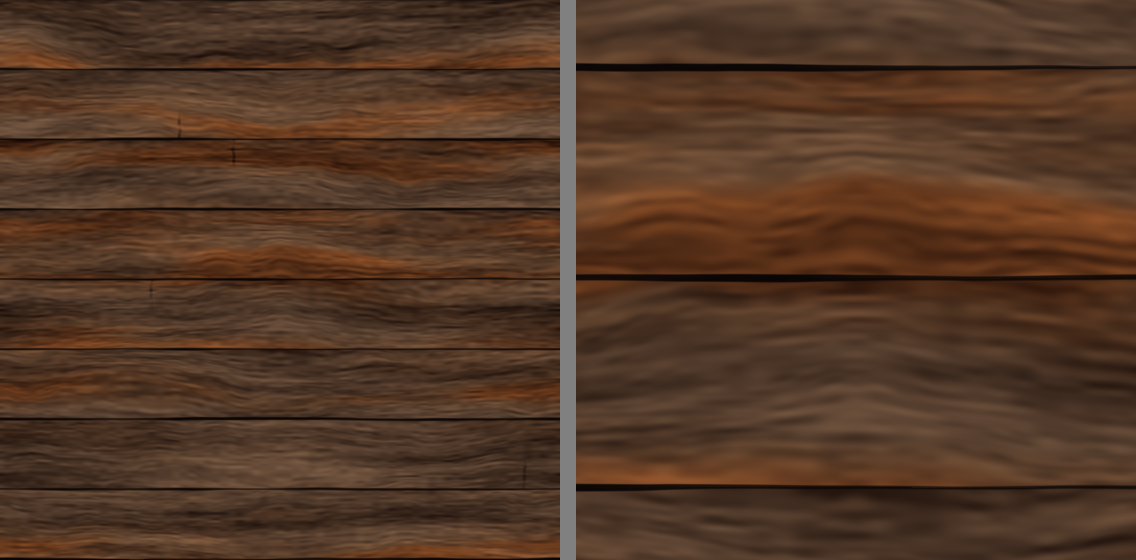
Left, the full canvas; right, a detail of the centre.
Reproduce this texture procedurally as a Shadertoy shader.

```glsl
// Eight dark walnut planks stacked vertically, with wavy grain, warm streaks and thin black seams.

const float PLANKS = 8.0;
const vec3 DARK_WOOD = vec3(0.12, 0.065, 0.04);
const vec3 LIGHT_WOOD = vec3(0.46, 0.325, 0.225);
const vec3 SEAM_COLOR = vec3(0.035, 0.02, 0.018);
const vec3 ORANGE_TINT = vec3(1.22, 0.94, 0.62);
const vec3 GREY_TINT = vec3(0.95, 1.0, 1.08);

float hash(vec2 p) {
    vec3 q = fract(vec3(p.xyx) * 0.1031);
    q += dot(q, q.yzx + 33.33);
    return fract((q.x + q.y) * q.z);
}

// Value noise on a grid of scale.x by scale.y cells; it repeats across the canvas width.
float noise(vec2 uv, vec2 scale, float seed) {
    vec2 p = uv * scale;
    vec2 cell = floor(p);
    vec2 f = p - cell;
    f = f * f * (3.0 - 2.0 * f);
    float left = mod(cell.x, scale.x);
    float right = mod(cell.x + 1.0, scale.x);
    float y = cell.y + seed * 17.0;
    float low = mix(hash(vec2(left, y)), hash(vec2(right, y)), f.x);
    float high = mix(hash(vec2(left, y + 1.0)), hash(vec2(right, y + 1.0)), f.x);
    return mix(low, high, f.y);
}

float fbm(vec2 uv, vec2 scale, float seed) {
    float sum = 0.0;
    float amplitude = 0.533;
    for (int i = 0; i < 4; i++) {
        sum += amplitude * noise(uv, scale, seed + float(i) * 5.0);
        scale *= 2.0;
        amplitude *= 0.5;
    }
    return sum;
}

// Bends the straight grain into shallow waves.
vec2 bendGrain(vec2 uv, float seed) {
    float slow = noise(uv, vec2(4.0, 9.0), seed) - 0.5;
    float quick = noise(uv, vec2(18.0, 30.0), seed + 3.0) - 0.5;
    return uv + vec2(0.0, 0.035 * slow + 0.009 * quick);
}

// Brightness of the wood: broad bands, long streaks and fine embossed fibres.
float grainTone(vec2 uv, float seed) {
    float bands = fbm(uv, vec2(2.0, 24.0), seed) - 0.5;
    float streaks = noise(uv, vec2(6.0, 85.0), seed + 40.0) - 0.5;
    float fibres = noise(uv, vec2(26.0, 190.0), seed + 60.0) - 0.5;
    float relief = noise(uv + vec2(0.0, 0.003), vec2(26.0, 190.0), seed + 60.0) - 0.5;
    float pores = noise(uv, vec2(70.0, 260.0), seed + 80.0) - 0.5;
    return 0.57 + 1.05 * bands + 0.3 * streaks + 0.42 * fibres - 0.2 * relief + 0.22 * pores;
}

// Faint upright scar near the lower or upper edge of some planks.
float scar(vec2 uv, float across, float row) {
    float center = hash(vec2(row, 71.0));
    float wobble = 0.004 * (noise(uv, vec2(8.0, 90.0), 90.0) - 0.5);
    float offset = abs(uv.x - center + wobble);
    float line = 1.0 - smoothstep(0.001, 0.0045, offset);
    float edge = hash(vec2(row, 83.0)) < 0.4 ? across : 1.0 - across;
    float extent = 1.0 - smoothstep(0.3, 0.45, edge);
    float present = step(0.35, hash(vec2(row, 97.0)));
    float broken = noise(uv, vec2(60.0, 110.0), 95.0);
    return line * extent * present * broken;
}

void mainImage(out vec4 fragColor, in vec2 fragCoord) {
    vec2 uv = fragCoord / iResolution.xy;
    float pixel = 1.0 / iResolution.y;

    // Plank layout, with slightly uneven edges.
    float wobble = 0.003 * (fbm(uv, vec2(7.0, 4.0), 11.0) - 0.5);
    float height = (uv.y - 0.0015 + wobble) * PLANKS;
    float row = mod(floor(height), PLANKS);
    float across = fract(height);
    float below = across / PLANKS;
    float above = (1.0 - across) / PLANKS;

    // Grain, with a different pattern and brightness on each plank.
    float seed = 1.0 + row * 13.0;
    vec2 grain = bendGrain(uv, seed);
    float tone = grainTone(grain, seed);
    tone += 0.08 * (hash(vec2(row, 5.0)) - 0.5);
    tone += 0.1 * exp(-below / 0.018);
    tone -= 0.22 * exp(-above / 0.008);
    tone -= 0.45 * scar(uv, across, row);
    vec3 color = mix(DARK_WOOD, LIGHT_WOOD, clamp(tone, -0.1, 1.12));

    // Orange and grey stains that follow the grain.
    float warmth = fbm(grain, vec2(2.0, 17.0), seed + 130.0);
    color *= mix(GREY_TINT, vec3(1.0), smoothstep(0.35, 0.55, warmth));
    color *= mix(vec3(1.0), ORANGE_TINT, 0.85 * smoothstep(0.53, 0.75, warmth));

    // Seams that thin out and fade along their length.
    float seamRow = floor(height + 0.5);
    float wear = noise(vec2(uv.x, seamRow), vec2(9.0, 1.0), 150.0);
    float halfWidth = mix(0.0008, 0.0024, wear);
    float seam = 1.0 - smoothstep(halfWidth - pixel, halfWidth + 1.2 * pixel, min(below, above));
    color = mix(color, SEAM_COLOR, seam * mix(0.75, 1.0, wear));

    fragColor = vec4(color, 1.0);
}
```
